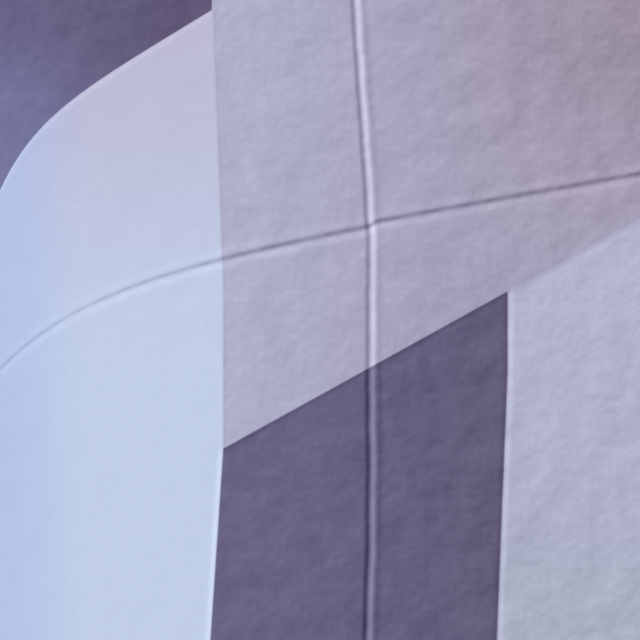
A three.js fragment shader for this texture:

```glsl
// Draws softly lit quilted cloth with pale, grey and violet panels crossed by two seams.
#define EDGE 0.0022
#define WEAVE_SCALE 85.0
#define WEAVE_DEPTH 0.055
#define WRINKLE_SCALE 24.0
#define WRINKLE_DEPTH 0.060
#define SEAM_WIDTH 0.0050
#define SEAM_LIGHT 0.13
#define SEAM_SHADE 0.13
#define RIM_LIGHT 0.055

varying vec2 vUv;

float hash(vec2 p) {
  return fract(sin(dot(p, vec2(127.1, 311.7))) * 43758.5453);
}

float noise(vec2 p) {
  vec2 i = floor(p), f = fract(p);
  f = f * f * (3.0 - 2.0 * f);
  return mix(mix(hash(i), hash(i + vec2(1, 0)), f.x),
             mix(hash(i + vec2(0, 1)), hash(i + vec2(1, 1)), f.x), f.y);
}

float fbm(vec2 p) {
  float sum = 0.0, gain = 0.5;
  for (int i = 0; i < 3; i++) {
    sum += gain * noise(p);
    p = p * 2.03 + 17.3;
    gain *= 0.5;
  }
  return sum;
}

// Slope of the cloth towards the light at the upper left
float relief(vec2 p) {
  return fbm(p) - fbm(p + vec2(-0.35, 0.45));
}

float fill(float d) { return smoothstep(-EDGE, EDGE, d); }

float ridge(float d, float w) { return exp(-d * d / (w * w)); }

// Outlines of the panels and seams
float cornerCurve(float x) { return 0.786 + 0.6 * x - 0.083 * exp(-19.0 * x); }
float slantLine(float x) { return 0.299 + 0.553 * (x - 0.349); }
float leftEdge(float y) {
  return 0.349 - 0.036 * max(y - 0.55, 0.0) - 0.067 * max(0.297 - y, 0.0);
}
float rightEdge(float y) { return 0.793 - 0.04 * max(0.42 - y, 0.0); }
float uprightSeam(float y) {
  return 0.582 - 0.066 * max(y - 0.63, 0.0) - 0.03 * max(0.17 - y, 0.0);
}
float crossSeam(float x) {
  float lift = 0.012 * smoothstep(0.575, 0.59, x) * (1.0 - x);
  return 0.539 + 0.19 * x - 0.115 * exp(-7.2 * x) + lift;
}

void main() {
  vec2 p = vUv;
  float dLeft = p.x - leftEdge(p.y);
  float dRight = p.x - rightEdge(p.y);
  float dSlant = slantLine(p.x) - p.y;
  float dCorner = p.y - cornerCurve(p.x);

  // Panel colours with slow changes of light
  vec3 pale = mix(vec3(0.76, 0.81, 0.91), vec3(0.74, 0.73, 0.83), smoothstep(0.4, 1.0, p.y));
  pale = mix(pale, vec3(0.68, 0.75, 0.92), 0.65 * (1.0 - smoothstep(0.0, 0.15, p.x)));
  vec3 grey = mix(vec3(0.69, 0.69, 0.79), vec3(0.65, 0.63, 0.73), smoothstep(0.35, 0.75, p.x));
  grey = mix(grey, vec3(0.61, 0.57, 0.64), smoothstep(0.6, 1.0, p.x) * smoothstep(0.5, 1.0, p.y));
  vec3 side = mix(vec3(0.67, 0.69, 0.77), vec3(0.70, 0.70, 0.80), smoothstep(0.0, 0.45, p.y));
  vec3 violet = mix(vec3(0.41, 0.39, 0.52), vec3(0.39, 0.365, 0.48), smoothstep(0.35, 0.8, p.x));
  vec3 corner = mix(vec3(0.46, 0.46, 0.62), vec3(0.38, 0.34, 0.46), smoothstep(0.0, 0.3, p.x));
  corner = mix(corner, vec3(0.38, 0.35, 0.47), 0.6 * smoothstep(0.8, 1.0, p.y));

  // Panels
  float inLeft = fill(dLeft);
  float inSlant = fill(dSlant);
  float inCorner = fill(dCorner) * fill(0.331 - p.x);
  float inViolet = inLeft * inSlant * fill(-dRight);
  vec3 col = mix(pale, grey, inLeft);
  col = mix(col, side, inSlant * fill(dRight));
  col = mix(col, violet, inViolet);
  col = mix(col, corner, inCorner);

  // Fine rims where the panels meet
  float below = smoothstep(-0.01, 0.01, dSlant);
  col += RIM_LIGHT * below * ridge(dLeft + 0.005, 0.004);
  col += RIM_LIGHT * below * ridge(dRight - 0.006, 0.004);
  col -= 0.035 * below * ridge(dRight + 0.003, 0.004);
  col -= 0.025 * (1.0 - below) * ridge(dLeft, 0.003);
  col -= 0.04 * inLeft * ridge(dSlant - 0.003, 0.004);
  col += 0.03 * fill(0.331 - p.x) * ridge(dCorner + 0.006, 0.005);

  // Seam across: a dark groove above a faint lit fold
  float dCross = p.y - crossSeam(p.x);
  float depth = mix(0.5, 1.0, smoothstep(0.12, 0.4, p.x));
  float stitch = 0.75 + 0.5 * noise(vec2(p.x * 90.0, 3.0));
  col -= SEAM_SHADE * depth * stitch * ridge(dCross, SEAM_WIDTH * (0.4 + 0.4 * depth));
  col += 0.05 * depth * stitch * ridge(dCross + 0.010, 0.006);
  col += 0.025 * depth * ridge(dCross - 0.011, 0.006);

  // Upright seam: a lit cord with shade on its left
  float dUpright = p.x - uprightSeam(p.y) + 0.0015 * (noise(vec2(p.y * 30.0, 8.0)) - 0.5);
  col -= SEAM_SHADE * ridge(dUpright + 0.008, SEAM_WIDTH * 0.75);
  col += SEAM_LIGHT * ridge(dUpright - 0.001, SEAM_WIDTH);
  col -= 0.04 * ridge(dUpright - 0.011, 0.005);

  // Woven grain and wrinkles, calmer on the pale panel
  float rough = mix(0.3, 1.0, max(inLeft, inCorner)) * mix(0.75, 1.15, p.x);
  float weave = relief(p * WEAVE_SCALE);
  float wrinkle = relief(vec2(p.x + 0.3 * p.y, p.y - 0.2 * p.x) * WRINKLE_SCALE);
  col += rough * (WEAVE_DEPTH * weave + WRINKLE_DEPTH * wrinkle);
  col += 0.025 * rough * (fbm(p * 9.0) - 0.44);

  gl_FragColor = vec4(clamp(col, 0.0, 1.0), 1.0);
}
```
